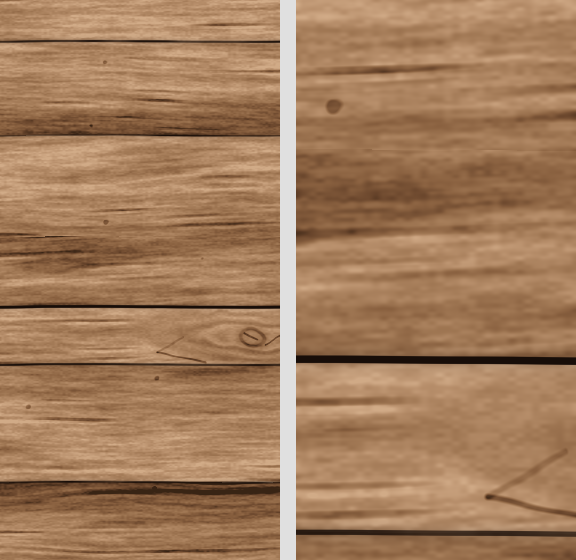
Left, the full canvas; right, a detail of the centre.
Reproduce this texture procedurally as a Shadertoy shader.

```glsl
// Weathered horizontal timber boards: each board has its own tone profile,
// slope and stretched-noise grain. Dark seams, drying cracks with pale lips,
// a knot with flowing rings, and scattered pits are layered on top.

// Per board: bottom edge, then tone at its bottom, middle and top.
const vec4 board[7] = vec4[7](
    vec4(0.000, 3.0, 2.6, 1.2), vec4(0.139, 4.3, 3.5, 2.5),
    vec4(0.349, 3.5, 3.3, 3.9), vec4(0.452, 3.0, 2.8, 1.9),
    vec4(0.577, 2.9, 4.0, 3.7), vec4(0.758, 1.6, 3.9, 4.0),
    vec4(0.926, 3.8, 3.7, 4.0));
// Half thickness of the seam under each board; zero is a soft join.
const float seamWidth[7] = float[7](0.0, 0.0012, 0.0014, 0.0021, 0.0, 0.0009, 0.0014);

// Wood colours from deep shadow to pale fibre.
const vec3 wood[6] = vec3[6](
    vec3(0.22, 0.14, 0.08), vec3(0.41, 0.27, 0.17), vec3(0.54, 0.38, 0.25),
    vec3(0.63, 0.47, 0.33), vec3(0.72, 0.56, 0.42), vec3(0.82, 0.67, 0.53));

float hash(vec2 p) {
    vec3 q = fract(vec3(p.xyx) * 0.1031);
    q += dot(q, q.yzx + 33.33);
    return fract((q.x + q.y) * q.z);
}

float noise(vec2 p) {
    vec2 i = floor(p), f = fract(p);
    f = f * f * (3.0 - 2.0 * f);
    return mix(mix(hash(i), hash(i + vec2(1, 0)), f.x),
               mix(hash(i + vec2(0, 1)), hash(i + vec2(1, 1)), f.x), f.y);
}

float segment(vec2 p, vec2 a, vec2 b) {
    vec2 d = b - a;
    return length(p - a - d * clamp(dot(p - a, d) / dot(d, d), 0.0, 1.0));
}

// Thin drying cracks, broken up along their length.
float cracks(vec2 q) {
    float line = smoothstep(0.68, 0.92, noise(q * vec2(5.0, 125.0)));
    return line * smoothstep(0.25, 0.65, noise(q * vec2(9.0, 30.0) + 41.0));
}

// Tone offset of the fibres, stretched along x.
float grain(vec2 q) {
    float t = 1.1 * (noise(q * vec2(3.0, 38.0)) - 0.5);
    t += 1.5 * (noise(q * vec2(6.0, 105.0) + 17.0) - 0.5);
    t += 1.3 * (noise(q * vec2(16.0, 230.0) + 29.0) - 0.5);
    t += 0.9 * (noise(q * vec2(60.0, 330.0) + 53.0) - 0.5);
    return t - 2.1 * cracks(q) + 0.9 * cracks(q + vec2(0.0, 0.005));
}

void mainImage(out vec4 fragColor, in vec2 fragCoord) {
    vec2 p = fragCoord / iResolution.y;
    float px = 1.0 / iResolution.y;

    // Find the board; its edges wander slightly.
    float y = p.y + 0.003 * (noise(vec2(p.x * 11.0, 3.0)) - 0.5);
    int id = 0;
    float seam = 0.0;
    for (int i = 0; i < 7; i++) {
        if (y >= board[i].x) id = i;
        if (seamWidth[i] > 0.0) {
            float d = abs(y - board[i].x);
            float wear = mix(noise(vec2(p.x * 24.0, float(i) * 9.0)), 1.0, seamWidth[i] / 0.0021);
            seam = max(seam, wear * (1.0 - smoothstep(seamWidth[i] - 0.5 * px, seamWidth[i] + 1.2 * px, d)));
            seam = max(seam, 0.28 * wear * exp(-d * 280.0));
        }
    }
    float top = id < 6 ? board[min(id + 1, 6)].x : 1.01;
    float h = (y - board[id].x) / (top - board[id].x);
    vec4 b = board[id];
    float tone = mix(mix(b.y, b.z, smoothstep(0.0, 0.5, h)), b.w, smoothstep(0.5, 1.0, h));

    // Grain follows a gentle slope and sway that differs per board.
    float seed = float(id);
    vec2 q = p + vec2(seed * 7.3, 0.0);
    q.y += (hash(vec2(seed, 5.0)) - 0.5) * 0.06 * p.x;
    q.y += 0.014 * (noise(vec2(p.x * 5.0 + seed * 3.0, p.y * 9.0)) - 0.5);
    float fibre = grain(q);

    // Knot: long rings flow around a dark, split core.
    if (id == 2) {
        vec2 k = p - vec2(0.452, 0.397);
        k += 0.008 * (vec2(noise(p * 38.0), noise(p * 38.0 + 9.0)) - 0.5);
        float r = length(k * vec2(0.2, 1.0) + vec2(0.0, 0.08 * k.x));
        float rings = grain(vec2(k.x * 0.6 + 3.0, r * 0.75)) * 0.7 + 0.45 * sin(r * 420.0);
        fibre = mix(fibre, rings - 0.35, 1.0 - smoothstep(0.03, 0.058, r));
        float core = length(k * vec2(0.75, 1.0));
        tone -= 1.1 * (1.0 - smoothstep(0.012, 0.03, core));
        tone -= 1.7 * (1.0 - smoothstep(0.001, 0.004, abs(core - 0.014))) * noise(p * 70.0 + 4.0);
        tone += 0.8 * (1.0 - smoothstep(0.004, 0.013, core));
        float split = min(segment(k, vec2(-0.012, 0.006), vec2(0.008, -0.002)),
                          segment(k, vec2(0.022, -0.010), vec2(0.06, 0.004)));
        split = min(split, segment(k, vec2(-0.172, -0.025), vec2(-0.087, -0.042)));
        tone -= 2.4 * (1.0 - smoothstep(0.0006, 0.0028, split));
        float vein = segment(k, vec2(-0.172, -0.025), vec2(-0.125, 0.002));
        tone -= 1.1 * (1.0 - smoothstep(0.0005, 0.003, vein));
    }
    tone += fibre;

    // Blotchy staining and fine surface speckle.
    tone += 0.9 * (noise(p * vec2(7.0, 22.0) + 70.0) - 0.5);
    tone += 0.7 * (noise(p * vec2(210.0, 390.0)) - 0.5);

    // Scattered pits.
    for (int i = 0; i < 7; i++) {
        vec2 c = vec2(0.5 * hash(vec2(i, 11)), (float(i) + hash(vec2(i, 23))) / 7.0);
        float d = length((p - c) * vec2(0.8, 1.0)) + 0.004 * (noise(p * 170.0) - 0.5);
        tone -= 2.0 * (1.0 - smoothstep(0.0015, 0.0045, d));
    }

    // Map tone through the wood colours, then darken the seams.
    vec3 col = wood[0];
    for (int i = 1; i < 6; i++) col = mix(col, wood[i], clamp(tone - float(i - 1), 0.0, 1.0));
    col = mix(col, vec3(0.09, 0.05, 0.03), seam);
    fragColor = vec4(col, 1.0);
}
```
